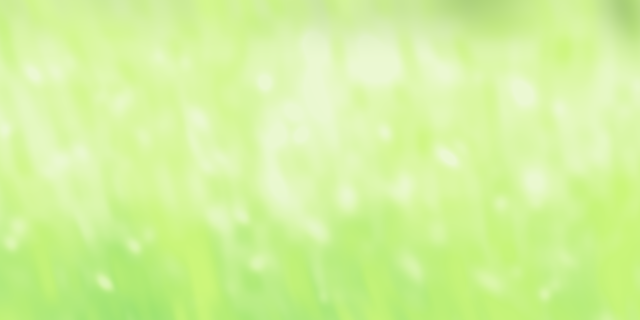
Give the GLSL for this background, as a Shadertoy shader.

```glsl
const vec3 LIME  = vec3(0.80, 0.965, 0.48);
const vec3 CREAM = vec3(0.93, 0.975, 0.84);
const vec3 GRASS = vec3(0.57, 0.87, 0.42);
const vec3 OLIVE = vec3(0.58, 0.74, 0.40);
const int SPOT_COUNT = 84;
const float SPOT_SIZE = 0.027;
const float SPOT_GAIN = 0.50;
const float BLADE_LEAN = 0.28;
const float BLADE_SWAY = 0.06;
const float GOLDEN = 0.618034;

float hash(vec2 p) {
    vec3 q = fract(vec3(p.xyx) * 0.1031);
    q += dot(q, q.yzx + 33.33);
    return fract((q.x + q.y) * q.z);
}

float noise(vec2 p) {
    vec2 cell = floor(p), f = fract(p);
    f = f * f * f * (f * (f * 6.0 - 15.0) + 10.0);
    float below = mix(hash(cell), hash(cell + vec2(1, 0)), f.x);
    float above = mix(hash(cell + vec2(0, 1)), hash(cell + vec2(1, 1)), f.x);
    return mix(below, above, f.y);
}

// Soft elliptical falloff, its long axis leaning with the blades
float glow(vec2 d, vec2 size, float lean) {
    d.x += d.y * lean;
    d /= size;
    return exp(-dot(d, d));
}

// Scattered out-of-focus highlights, few of them bright
float highlights(vec2 p) {
    float sum = 0.0;
    for (int i = 0; i < SPOT_COUNT; i++) {
        float id = float(i);
        vec2 center = vec2(2.0 * fract(id * GOLDEN + 0.13),
                           mix(0.04, 0.88, hash(vec2(id, 7.0))));
        float grow = hash(vec2(id, 19.0));
        vec2 size = SPOT_SIZE * mix(0.8, 1.7, grow * grow) * vec2(1.0, 1.15);
        float lean = mix(-0.2, 0.6, hash(vec2(id, 31.0)));
        float power = hash(vec2(id, 43.0));
        sum += glow(p - center, size, lean) * mix(0.25, 1.1, power * power);
    }
    return sum;
}

void mainImage(out vec4 fragColor, in vec2 fragCoord) {
    vec2 p = fragCoord / iResolution.y;
    float across = fragCoord.x / iResolution.x;

    // Blurred blades: swaying noise at several scales, straighter to the right
    float lean = BLADE_LEAN * (1.0 - 0.7 * across);
    float sway = BLADE_SWAY * (noise(p * 4.0 + 5.3) - 0.5);
    vec2 blade = vec2(p.x + lean * p.y + sway, p.y);
    float broad  = noise(blade * vec2(4.3, 2.8) + 3.7) - 0.5;
    float middle = noise(blade * vec2(10.0, 4.5) + 17.3) - 0.5;
    float fine   = noise(blade * vec2(24.0, 7.0) + 41.1) - 0.5;
    float mottle = noise(blade * vec2(19.0, 14.0) + 87.2) - 0.5;

    // Paleness: strongest in a band above the middle
    float pale = 0.03 + 0.49 * smoothstep(0.0, 0.60, p.y)
               - 0.14 * smoothstep(0.75, 1.0, p.y);
    pale += 0.28 * broad + 0.36 * middle + 0.32 * fine + 0.30 * mottle;
    pale += SPOT_GAIN * highlights(p);

    // Leaning bright plume in the centre
    pale += 0.30 * glow(p - vec2(1.02, 0.66), vec2(0.045, 0.11), 0.2);
    pale += 0.20 * glow(p - vec2(0.94, 0.78), vec2(0.045, 0.10), 0.45);
    vec3 color = mix(LIME, CREAM, clamp(pale, 0.0, 0.95));

    // Deeper grass near the ground, fading toward the right
    float ground = 1.0 - smoothstep(0.0, 0.46, p.y);
    float tufts = noise(blade * vec2(5.0, 2.6) + 63.9);
    float deep = ground * mix(1.0, 0.30, smoothstep(0.55, 0.80, across));
    deep *= 0.30 + 0.70 * tufts + 0.40 * middle + 0.50 * fine;
    deep += 0.10 * smoothstep(0.55, 0.85, tufts + 0.4 * middle);
    deep *= 1.0 - 0.8 * smoothstep(0.10, 0.70, pale);
    color = mix(color, GRASS, clamp(deep, 0.0, 0.85));

    // Dim shade along the upper edge
    float shade = 0.24 * smoothstep(0.80, 1.0, p.y);
    shade *= max(0.45 + broad + middle + 0.5 * fine, 0.0);
    shade += 0.55 * glow(p - vec2(1.51, 1.03), vec2(0.14, 0.12), 0.0);
    shade += 0.55 * glow(p - vec2(1.95, 0.99), vec2(0.06, 0.12), 0.2);
    color = mix(color, OLIVE, clamp(shade, 0.0, 0.7));

    fragColor = vec4(color, 1.0);
}
```
